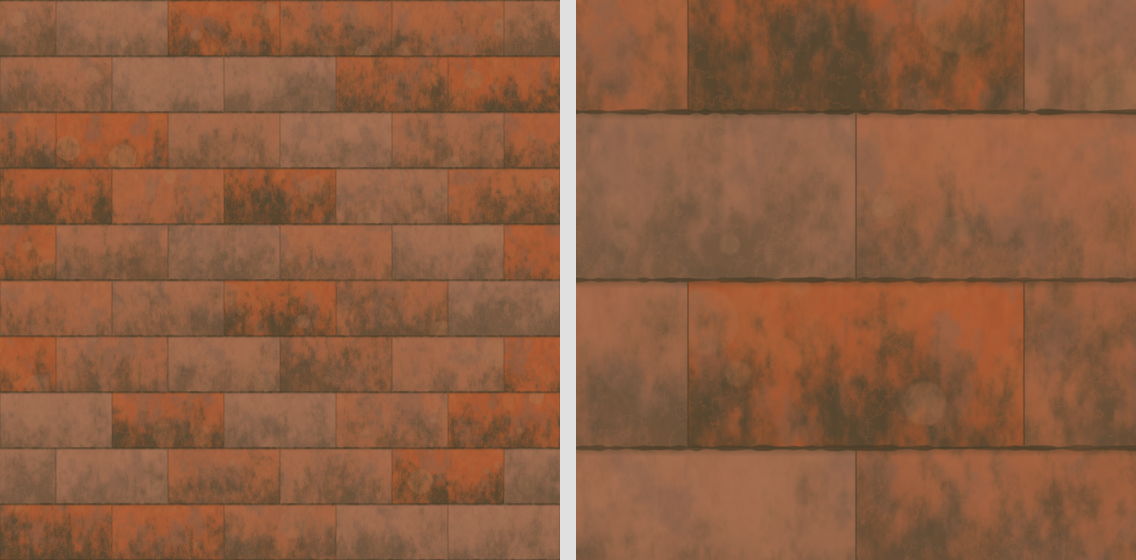
Left, the full canvas; right, a detail of the centre.
Give the GLSL for this texture, as a WebGL 1 fragment shader.

```glsl
precision highp float;
// Weathered terracotta cladding: half-bond rows of tiles with soot, streaks and lichen.

uniform vec2 u_resolution;

const vec2 TILES = vec2(5.0, 10.0);        // repeats across and down
const float ROW_SHIFT = 0.5;               // offset of odd rows, in tiles
const float BED_HALF_WIDTH = 0.0012;       // horizontal joint
const float SEAM_HALF_WIDTH = 0.0004;      // vertical joint
const float JOINT_WOBBLE = 0.0014;
const float SHADOW_DEPTH = 0.006;
const float SOOT_RISE = 0.58;              // how strongly soot gathers at the foot
const float SOOT_OPACITY = 0.88;
const float LICHEN_OPACITY = 0.42;
const int LICHEN_SPOTS = 5;

const vec3 ORANGE_CLAY = vec3(0.675, 0.35, 0.195);
const vec3 PALE_CLAY = vec3(0.63, 0.43, 0.32);
const vec3 BRIGHT_RUST = vec3(0.68, 0.40, 0.23);
const vec3 GREY_BLOOM = vec3(0.52, 0.38, 0.30);
const vec3 LICHEN = vec3(0.64, 0.46, 0.32);
const vec3 SOOT = vec3(0.30, 0.26, 0.18);
const vec3 JOINT = vec3(0.29, 0.24, 0.16);

float hash(vec2 p) {
  vec3 q = fract(p.xyx * 0.1031);
  q += dot(q, q.yzx + 33.33);
  return fract((q.x + q.y) * q.z);
}

float noise(vec2 p) {
  vec2 i = floor(p);
  vec2 f = fract(p);
  f = f * f * (3.0 - 2.0 * f);
  return mix(mix(hash(i), hash(i + vec2(1.0, 0.0)), f.x),
             mix(hash(i + vec2(0.0, 1.0)), hash(i + 1.0), f.x), f.y);
}

float fbm(vec2 p) {
  float sum = 0.0;
  float weight = 0.425;
  for (int i = 0; i < 5; i++) {
    sum += weight * noise(p);
    p = p * 2.03 + 17.3;
    weight *= 0.6;
  }
  return sum + 0.01;
}

// Coverage of soft round spots scattered over one tile.
float lichenSpots(vec2 p, vec2 id, vec2 size, float wobble) {
  float cover = 0.0;
  for (int i = 0; i < LICHEN_SPOTS; i++) {
    vec2 key = id * 7.0 + float(i) * 31.0;
    vec2 center = size * vec2(hash(key + 1.0), hash(key + 2.0));
    float radius = mix(0.005, 0.027, pow(hash(key + 3.0), 2.0));
    float strength = smoothstep(0.4, 1.0, hash(key + 4.0));
    float d = length(p - center) + wobble * 0.005 - radius;
    cover = max(cover, strength * (1.0 - smoothstep(-0.0015, 0.0015, d)));
  }
  return cover;
}

void main() {
  vec2 uv = gl_FragCoord.xy / u_resolution;
  float pixel = 1.0 / min(u_resolution.x, u_resolution.y);

  // Tile layout; p is the position inside the tile in canvas units
  vec2 size = 1.0 / TILES;
  vec2 grid = uv * TILES;
  float row = floor(grid.y);
  grid.x += ROW_SHIFT * mod(row, 2.0);
  vec2 id = vec2(mod(floor(grid.x), TILES.x), row);
  vec2 local = fract(grid);
  vec2 p = local * size;
  vec2 shift = 40.0 * vec2(hash(id + 3.0), hash(id + 19.0));
  float pale = smoothstep(0.1, 0.95, hash(id + 41.0));
  float dirt = hash(id + 67.0);

  // Wear layers
  float blotch = fbm(p * vec2(28.0, 22.0) + shift);
  float grain = fbm(p * vec2(135.0, 85.0) + shift.yx);
  float drip = fbm(p * vec2(75.0, 11.0) + shift + 50.0);
  float bloom = fbm(p * vec2(34.0, 25.0) + shift + 80.0);
  float vein = 1.0 - smoothstep(0.0, 0.04, abs(fbm(p * 65.0 + shift + 120.0) - 0.5));

  // Fired clay with mottling
  vec3 color = mix(ORANGE_CLAY, PALE_CLAY, pale);
  color = mix(color, GREY_BLOOM, 0.5 * smoothstep(0.50, 0.70, bloom));
  color = mix(color, BRIGHT_RUST, 0.45 * smoothstep(0.50, 0.32, bloom) * (1.0 - pale));
  color *= 1.0 + 0.14 * (grain - 0.5) + 0.10 * (drip - 0.5);
  float spots = lichenSpots(p, id, size, blotch - 0.5);
  color = mix(color, LICHEN, LICHEN_OPACITY * spots);

  // Soot rising from the foot of the tile, broken up by grain and drips
  float level = SOOT_RISE * (1.0 - local.y) + 0.95 * (blotch - 0.5) + 0.75 * (grain - 0.5)
              + 0.55 * (drip - 0.5) + 0.30 * (dirt - 0.5);
  float soot = smoothstep(0.02, 0.86, level) * mix(SOOT_OPACITY, 0.52, pale);
  soot *= (1.0 - 0.2 * vein) * (1.0 - 0.3 * spots);
  color = mix(color, SOOT, soot);

  // Ragged bed joints, thin seams and the shadow under each overlap
  vec2 edge = min(local, 1.0 - local) * size;
  float joint = floor(uv.y * TILES.y + 0.5);
  float ragged = noise(vec2(uv.x * 190.0, joint)) - 0.5;
  float fade = 0.65 + 0.35 * noise(vec2(uv.x * 60.0, joint + 30.0));
  float bedEdge = edge.y - BED_HALF_WIDTH + JOINT_WOBBLE * ragged;
  float bed = 1.0 - smoothstep(-pixel, pixel, bedEdge);
  float seam = 1.0 - smoothstep(-pixel, pixel, edge.x - SEAM_HALF_WIDTH);
  float shadow = 1.0 - smoothstep(0.0, SHADOW_DEPTH, size.y - p.y);
  color = mix(color, JOINT, 0.42 * shadow * (0.3 + 1.2 * grain));
  color = mix(color, JOINT, max(0.9 * bed * fade, 0.75 * seam));

  gl_FragColor = vec4(color, 1.0);
}
```
